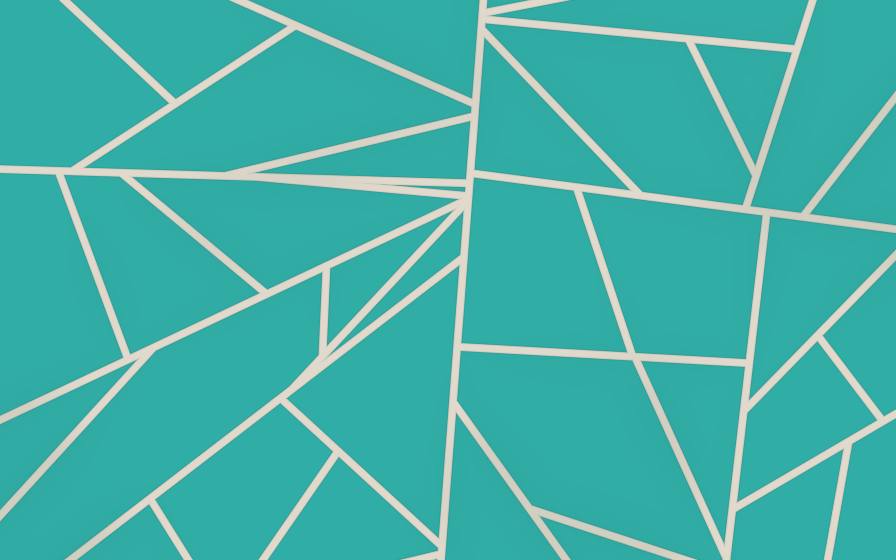
Give the GLSL for this background, as a Shadertoy shader.

```glsl
// Flat teal ground cut into irregular triangles and quads by pale straight bars.
// Each pixel follows a random recursive split of a convex polygon and keeps
// the distance to the nearest cut; bars get a thin rim and a faint shadow.

#define GROUND      vec3(0.19, 0.68, 0.65)
#define BAR_LIGHT   vec3(0.88, 0.85, 0.80)
#define BAR_DULL    vec3(0.82, 0.81, 0.76)
#define BAR_WIDTH   0.0142
#define RIM_DARK    0.09
#define SHADOW_DARK 0.025
#define SHADOW_SIZE 0.04
#define MIN_AREA    0.06
#define MAX_AREA    0.14
#define LEVELS      8
#define MARGIN      0.06
#define SEED        11u

const int MAX_CORNERS = 4 + LEVELS;

float random(uint id, uint salt) {
    uint h = id * 131u + salt * 7919u;
    h = (h ^ (h >> 16)) * 0x7feb352du;
    h = (h ^ (h >> 15)) * 0x846ca68bu;
    h ^= h >> 16;
    return float(h >> 8) / 16777216.0;
}

vec2 gradientAt(vec2 cell) {
    uint id = uint(int(cell.x) + 64) * 257u + uint(int(cell.y) + 64);
    float angle = 6.28319 * random(id, 9u);
    return vec2(cos(angle), sin(angle));
}

float gradientNoise(vec2 p) {
    vec2 c = floor(p), f = p - c;
    vec2 u = f * f * f * (f * (f * 6.0 - 15.0) + 10.0);
    vec2 e = vec2(1.0, 0.0);
    float low  = mix(dot(gradientAt(c), f), dot(gradientAt(c + e), f - e), u.x);
    float high = mix(dot(gradientAt(c + e.yx), f - e.yx),
                     dot(gradientAt(c + e.xx), f - e.xx), u.x);
    return mix(low, high, u.y);
}

// Distance from p to the nearest cut bounding its cell.
float cutDistance(vec2 p, float aspect) {
    vec2 poly[MAX_CORNERS];
    vec2 child[MAX_CORNERS];
    poly[0] = vec2(-MARGIN);
    poly[1] = vec2(aspect + MARGIN, -MARGIN);
    poly[2] = vec2(aspect, 1.0) + MARGIN;
    poly[3] = vec2(-MARGIN, 1.0 + MARGIN);
    int n = 4;
    uint id = SEED;
    float nearest = 1e3;

    for (int level = 0; level < LEVELS; level++) {
        // Measure the area and find the longest side.
        float area = 0.0, longest = 0.0;
        int side = 0;
        for (int q = 0; q < n; q++) {
            vec2 a = poly[q], b = poly[(q + 1) % n];
            area += 0.5 * (a.x * b.y - a.y * b.x);
            float len = distance(a, b);
            if (len > longest) { longest = len; side = q; }
        }
        if (area < mix(MIN_AREA, MAX_AREA, random(id, 1u))) break;

        // Cut from the longest side to another one, avoiding thin corners.
        int steps = 1 + min(int(random(id, 2u) * float(n - 1)), n - 2);
        float center = mix(0.8, 0.2, float(steps - 1) / float(n - 2));
        float ta = mix(0.32, 0.68, random(id, 3u));
        float tb = center + 0.34 * (random(id, 4u) - 0.5);
        int other = (side + steps) % n;
        vec2 a = mix(poly[side], poly[(side + 1) % n], ta);
        vec2 b = mix(poly[other], poly[(other + 1) % n], tb);
        vec2 dir = normalize(b - a);
        float signedDist = dot(p - a, vec2(-dir.y, dir.x));
        nearest = min(nearest, abs(signedDist));

        // Keep the part that holds p.
        bool right = signedDist < 0.0;
        int start = right ? side : side + steps;
        int kept = right ? steps : n - steps;
        child[0] = right ? a : b;
        for (int q = 1; q <= kept; q++) child[q] = poly[(start + q) % n];
        child[kept + 1] = right ? b : a;
        n = kept + 2;
        for (int q = 0; q < n; q++) poly[q] = child[q];
        id = id * 2u + (right ? 1u : 0u);
    }
    return nearest;
}

void mainImage(out vec4 fragColor, in vec2 fragCoord) {
    float pixel = 1.0 / iResolution.y;
    vec2 p = fragCoord * pixel;
    float edge = cutDistance(p, iResolution.x * pixel) - 0.5 * BAR_WIDTH;
    float tone = gradientNoise(p * 1.7 + 3.3);

    // Ground with a soft, uneven shadow beside the bars.
    float shadow = exp(-max(edge, 0.0) / SHADOW_SIZE) * smoothstep(-0.3, 0.4, tone);
    vec3 color = GROUND * (1.0 - SHADOW_DARK * shadow);

    // Bars, a little duller in places.
    vec3 bar = mix(BAR_LIGHT, BAR_DULL, smoothstep(0.05, 0.3, tone));
    color = mix(color, bar, smoothstep(0.65 * pixel, -0.65 * pixel, edge));

    // Thin dark rim.
    float rim = 1.0 - smoothstep(0.0, max(0.003, pixel), abs(edge));
    color *= 1.0 - RIM_DARK * rim;

    fragColor = vec4(color, 1.0);
}
```
